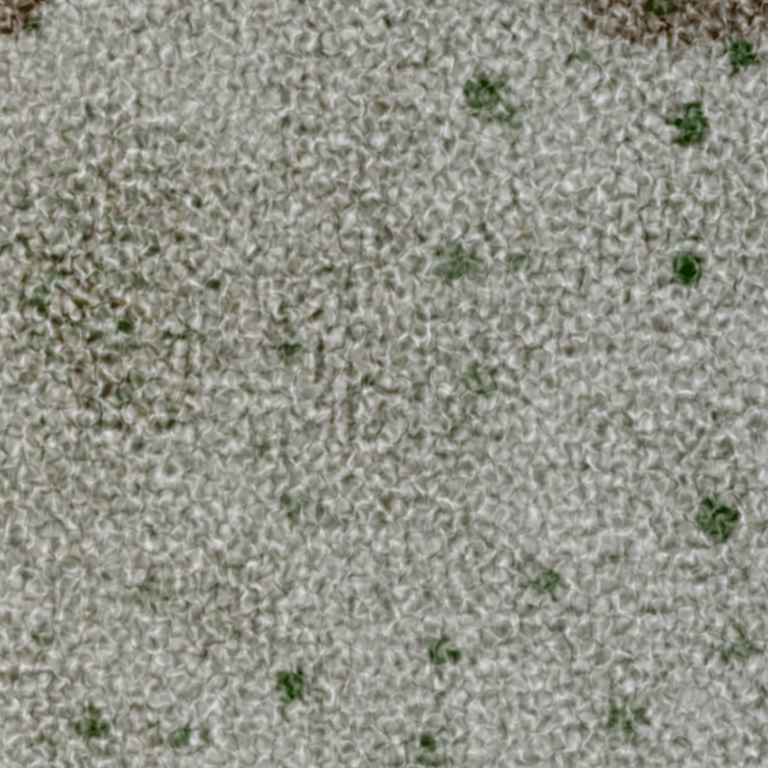
Write a WebGL 1 fragment shader that draws this texture.

```glsl
precision highp float;
uniform vec2 u_resolution;

const vec3 SNOW = vec3(0.74, 0.74, 0.727);
const vec3 SHADE = vec3(0.30, 0.30, 0.225);
const vec3 GRASS = vec3(0.16, 0.25, 0.09);
const vec3 EARTH = vec3(0.29, 0.23, 0.15);
const vec3 STRAW = vec3(0.43, 0.40, 0.20);

const float GRAIN_SCALE = 80.0;   // grains across the canvas
const float CURL = 0.007;         // bending of the grains
const float GRAIN_CONTRAST = 0.88;
const float PATCH_SCALE = 5.0;    // size of thin snow patches
const float TUFT_CELLS = 8.0;
const float TUFT_CHANCE = 0.42;

float hash(vec2 p) {
  return fract(sin(dot(p, vec2(127.1, 311.7))) * 43758.5453);
}

float cornerSlope(vec2 cell, vec2 offset) {
  float angle = 6.2832 * hash(cell);
  return dot(vec2(cos(angle), sin(angle)), offset);
}

// Gradient noise, about -0.7 to 0.7
float noise(vec2 p) {
  vec2 i = floor(p);
  vec2 f = p - i;
  vec2 w = f * f * f * (f * (f * 6.0 - 15.0) + 10.0);
  vec2 e = vec2(1.0, 0.0);
  float low = mix(cornerSlope(i, f), cornerSlope(i + e.xy, f - e.xy), w.x);
  float high = mix(cornerSlope(i + e.yx, f - e.yx), cornerSlope(i + e.xx, f - e.xx), w.x);
  return mix(low, high, w.y);
}

float fbm(vec2 p) {
  float sum = 0.0;
  float amplitude = 1.0;
  for (int i = 0; i < 4; i++) {
    sum += amplitude * noise(p);
    p = p * 2.1 + 17.3;
    amplitude *= 0.6;
  }
  return sum;
}

float blob(vec2 p, vec2 center, vec2 radius) {
  vec2 d = (p - center) / radius;
  return exp(-dot(d, d));
}

// Scattered green tufts with ragged outlines
float tufts(vec2 p) {
  vec2 q = p * TUFT_CELLS;
  vec2 cell = floor(q);
  float ragged = 0.16 * noise(p * 48.0) + 0.08 * noise(p * 95.0);
  float cover = 0.0;
  for (int y = -1; y <= 1; y++) {
    for (int x = -1; x <= 1; x++) {
      vec2 id = cell + vec2(float(x), float(y));
      vec2 center = id + vec2(hash(id + 3.1), hash(id + 8.7));
      float size = mix(0.10, 0.27, hash(id + 21.4));
      float strength = step(hash(id + 5.9), TUFT_CHANCE) * mix(0.35, 1.0, hash(id + 13.2));
      float edge = length(q - center) + ragged;
      cover = max(cover, strength * (1.0 - smoothstep(size * 0.3, size * 1.2, edge)));
    }
  }
  return cover;
}

// Curled granules: soft noise in two sizes plus thin ridges
float granules(vec2 p) {
  vec2 bend = vec2(noise(p * 55.0 + 4.0), noise(p * 55.0 + 61.0));
  vec2 q = (p + CURL * bend) * vec2(1.0, 0.88) * GRAIN_SCALE;
  float ridge = 0.2 - abs(noise(q * 0.65 + 31.0));
  return 0.7 * noise(q) + 0.38 * noise(q * 1.9 + 9.0) + 0.5 * ridge;
}

void main() {
  vec2 p = gl_FragCoord.xy / u_resolution;

  // Where the ground shows through
  float meadow = blob(p, vec2(0.17, 0.62), vec2(0.32, 0.20));
  float patches = fbm(p * PATCH_SCALE + 2.0);
  float thin = clamp(0.16 + 0.45 * patches + 0.5 * meadow, 0.0, 1.0);
  float bare = blob(p, vec2(0.90, 1.02), vec2(0.20, 0.11))
             + blob(p, vec2(0.0, 1.0), vec2(0.08, 0.06));
  float earth = smoothstep(0.3, 0.8, bare + 0.35 * fbm(p * 20.0));
  float tuft = tufts(p);

  // Light and dark of the grains
  float grain = granules(p);
  float gaps = smoothstep(0.12, 0.5, noise(p * 47.0 + 70.0) + 0.12 * thin);
  float tone = 0.74 + grain * (GRAIN_CONTRAST + 0.45 * thin + 0.4 * earth);
  tone -= 0.25 * thin + 0.3 * gaps * (0.6 + thin) + 0.42 * earth + 0.6 * tuft;
  tone = clamp(tone, -0.2, 1.3);

  // Ground colours in the shadows
  float hue = noise(p * 24.0 + 40.0) + 0.4 * noise(p * 60.0 + 12.0);
  vec3 plants = mix(GRASS, EARTH, smoothstep(-0.2, 0.15, hue));
  plants = mix(plants, STRAW, smoothstep(0.18, 0.45, hue));
  vec3 ground = mix(SHADE, plants, 0.65 * thin);
  ground = mix(ground, EARTH, earth);
  ground = mix(ground, GRASS, tuft);

  vec3 color = mix(ground, SNOW, tone);
  color += vec3(-0.008, 0.0, 0.012) * (p.x - 0.5 + noise(p * 30.0));
  gl_FragColor = vec4(clamp(color, 0.0, 1.0), 1.0);
}
```
